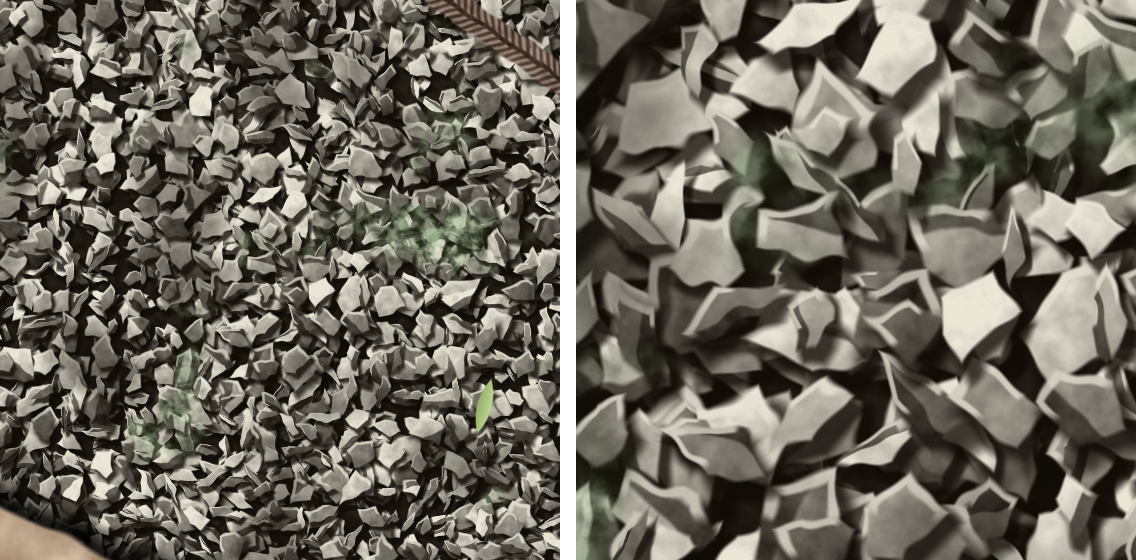
Left: the whole. Right: its middle third, enlarged.
Give the GLSL for this texture, as a WebGL 2 fragment shader.

```glsl
#version 300 es
precision highp float;
// Draws a bed of pale broken chips with deep shadows, moss, a stone corner and a dry frond.
uniform vec2 u_resolution;
out vec4 fragColor;

const float TAU = 6.2831853;

vec3 hash3(vec2 p) {
  vec3 q = fract(p.xyx * vec3(0.1031, 0.1030, 0.0973));
  q += dot(q, q.yxz + 33.33);
  return fract((q.xxy + q.yzz) * q.zyx);
}

float noise(vec2 p) {
  vec2 i = floor(p), f = fract(p);
  f = f * f * (3.0 - 2.0 * f);
  return mix(mix(hash3(i).x, hash3(i + vec2(1, 0)).x, f.x),
             mix(hash3(i + vec2(0, 1)).x, hash3(i + vec2(1, 1)).x, f.x), f.y);
}

float fbm(vec2 p) {
  float sum = 0.0, weight = 0.5;
  for (int i = 0; i < 4; i++) {
    sum += weight * noise(p);
    p = mat2(1.6, 1.2, -1.2, 1.6) * p + 7.3;
    weight *= 0.5;
  }
  return sum / 0.9375;
}

mat2 rotation(float a) {
  return mat2(cos(a), -sin(a), sin(a), cos(a));
}

// Irregular convex polygon of roughly unit radius
float chipDistance(vec2 p, vec2 seed) {
  float d = -1.0;
  for (int k = 0; k < 5; k++) {
    vec3 h = hash3(seed + float(k) * 3.7);
    float a = (float(k) + 0.7 * h.x) * TAU / 5.0;
    d = max(d, dot(p, vec2(cos(a), sin(a))) - mix(0.5, 0.95, h.y));
  }
  return d;
}

// Lays one sheet of scattered chips and their shadows over the tone below
float layChips(float tone, vec2 uv, float layer, float grain, float soft) {
  float cells = 14.0 + 5.0 * fract(layer * 0.618);
  vec2 p = uv * cells + layer * vec2(3.37, 5.71);
  vec2 wobble = 0.13 * (vec2(noise(p * 4.0), noise(p * 4.0 + 31.0)) - 0.5);
  for (int j = 1; j >= -1; j--)
  for (int i = -1; i <= 1; i++) {
    vec2 cell = floor(p) + vec2(i, j);
    vec2 seed = cell + 40.0 + layer * 57.0;
    vec3 place = hash3(seed), form = hash3(seed + 211.3), look = hash3(seed + 97.1);
    vec2 local = p - cell - 0.5 - 0.5 * (place.xy - 0.5);
    if (look.x > 0.8 || dot(local, local) > 1.1) continue;

    float radius = mix(0.3, 0.6, form.x);
    float aspect = mix(0.27, 1.0, form.y);
    mat2 turn = rotation(place.z * TAU);
    vec2 size = radius * vec2(1.0, aspect);
    vec2 q = turn * (local + wobble) / size;
    vec2 shadeQ = turn * (local + wobble - vec2(0.09, -0.13)) / size;
    float d = chipDistance(q, seed);
    float shadow = 1.0 - smoothstep(-0.1, 0.3, chipDistance(shadeQ, seed));
    tone *= 1.0 - 0.78 * shadow;

    // Folded face, mottling and a bright broken rim
    float face = mix(0.3, 0.98, form.z);
    float fold = smoothstep(-0.07, 0.07, q.y + 0.5 * q.x * (look.y - 0.5) - 0.15);
    face *= 1.0 - fold * 0.6 * step(0.5, look.z);
    face += 0.32 * (grain - 0.5) + 0.1 * dot(local, vec2(-0.5, 0.8)) / radius;
    float facing = dot(normalize(local + 0.001), normalize(vec2(look.y - 0.8, 0.6)));
    float rim = smoothstep(-0.24, -0.14, d) * smoothstep(0.1, 0.5, facing);
    face = mix(face, 0.93, 0.75 * rim);
    float edge = soft * cells / (radius * mix(aspect, 1.0, 0.5));
    tone = mix(tone, face, 1.0 - smoothstep(-edge, edge, d));
  }
  return tone;
}

void main() {
  vec2 uv = gl_FragCoord.xy / u_resolution.y;
  float soft = max(0.0017, 0.8 / u_resolution.y);
  float grain = fbm(uv * 75.0);

  float tone = 0.12 * grain;
  for (int layer = 0; layer < 7; layer++)
    tone = layChips(tone, uv, float(layer), grain, soft);
  tone *= mix(0.65, 1.06, smoothstep(0.28, 0.5, fbm(uv * 6.0 + 4.0)));
  vec3 color = mix(vec3(0.06, 0.042, 0.018), vec3(0.92, 0.905, 0.845), clamp(tone, 0.0, 1.0));

  // Moss: one drifting patch and a few small tufts
  vec2 m = rotation(-0.2) * (uv - vec2(0.79, 0.57)) / vec2(0.2, 0.085);
  float tufts = smoothstep(0.66, 0.8, fbm(uv * 9.0 + 17.0));
  float moss = max(1.0 - smoothstep(0.2, 1.2, length(m)), 0.6 * tufts);
  moss *= smoothstep(0.32, 0.6, fbm(uv * 26.0 + 3.0));
  vec3 mossColor = mix(vec3(0.12, 0.16, 0.08), vec3(0.72, 0.82, 0.66), smoothstep(0.25, 0.72, fbm(uv * 60.0 + 9.0)));
  color = mix(color, mossColor, 0.8 * moss);

  // Small green blade
  vec2 b = rotation(-0.25) * (uv - vec2(0.865, 0.275));
  float blade = abs(b.x) - 0.013 * (1.0 - pow(b.y / 0.05, 2.0));
  color = mix(color, vec3(0.66, 0.76, 0.5) + 6.0 * b.x, 1.0 - smoothstep(-soft, soft, blade));

  // Dry frond across the upper right corner
  vec2 f = rotation(0.61) * vec2(uv.x - 0.9, 0.93 - uv.y);
  f.y += 0.006 * (noise(uv * 40.0) - 0.5);
  float barbs = 0.5 + 0.5 * cos((f.x + 0.8 * abs(f.y)) * 420.0);
  vec3 frond = mix(vec3(0.25, 0.18, 0.14), vec3(0.68, 0.59, 0.53), barbs * (0.5 + grain * 0.6));
  frond = mix(frond, vec3(0.2, 0.14, 0.1), 1.0 - smoothstep(0.002, 0.006, abs(f.y)));
  color = mix(color, frond, 0.9 * (1.0 - smoothstep(0.022, 0.028, abs(f.y))));

  // Tan stone in the lower left, with a dark gap around it
  float stone = dot(uv, vec2(0.431, 0.902)) - 0.095 + 0.02 * (noise(uv * 14.0) - 0.5);
  color *= mix(0.15, 1.0, smoothstep(0.0, 0.05, stone));
  vec3 stoneColor = mix(vec3(0.56, 0.45, 0.34), vec3(0.86, 0.78, 0.68), fbm(uv * 22.0));
  color = mix(color, stoneColor, 1.0 - smoothstep(-0.008, 0.003, stone));

  fragColor = vec4(color, 1.0);
}
```
